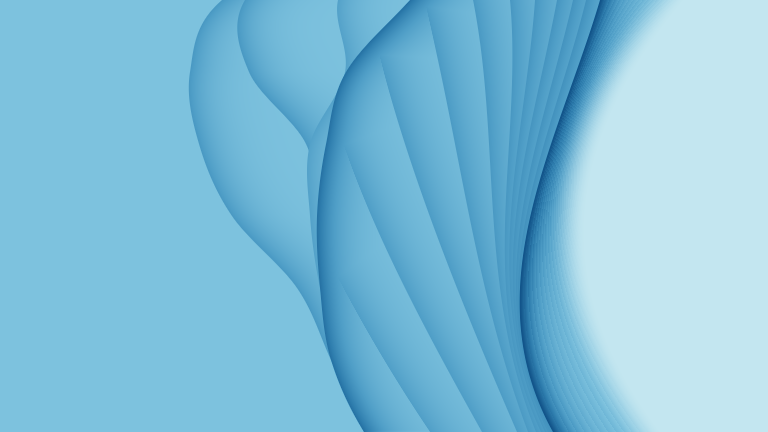
Write a WebGL 2 fragment shader that draws this background.

```glsl
#version 300 es
precision highp float;

uniform vec2 u_resolution;
out vec4 fragColor;

// Palette, from open surface to deepest shadow, plus the glow
const vec3 SKY  = vec3(0.49, 0.76, 0.87);
const vec3 MID  = vec3(0.31, 0.62, 0.78);
const vec3 DEEP = vec3(0.18, 0.49, 0.68);
const vec3 NAVY = vec3(0.07, 0.33, 0.54);
const vec3 PALE = vec3(0.765, 0.902, 0.94);

// The canvas is HEIGHT design units tall; all lengths use these units
const float HEIGHT = 432.0;
const float SLOPE_STEP = 0.004;
const float PETAL_SHADE = 0.46;
const float PETAL_FADE = 24.0;
const float BODY_SHADE = 0.80;
const float BODY_FADE = 26.0;
const float FOLD_SHADE = 0.40;
const float FOLD_FADE = 30.0;
const float RIM_FADE = 21.0;
const float RIM_STRIPES = 8.0;
const float STRIPE_SHADE = 0.10;
const float GLOW_WIDTH = 38.0;

// Outline x positions at nine equal steps, one step beyond each end
const float BACK[9]  = float[](357., 222., 190., 199., 232., 297., 331., 364., 400.);
const float INNER[9] = float[](335., 245., 249., 306., 318., 330., 345., 370., 400.);
const float SMALL[9] = float[](375., 338., 345., 310., 310., 320., 340., 370., 400.);
const float BODY[9]  = float[](478., 410., 346., 326., 317., 320., 331., 364., 420.);

// Fold x positions at the top, one third, two thirds and bottom
const int FOLD_COUNT = 10;
const vec4 FOLDS[FOLD_COUNT] = vec4[](
  vec4(200., 270., 343., 430.), vec4(308., 343., 405., 482.),
  vec4(366., 405., 457., 517.), vec4(424., 455., 485., 528.),
  vec4(473., 489., 500., 536.), vec4(510., 509., 506., 541.),
  vec4(535., 518., 510., 545.), vec4(557., 527., 513., 548.),
  vec4(573., 536., 516., 550.), vec4(586., 544., 518., 552.));
const vec4 RIM  = vec4(600., 551., 520., 553.);
const vec4 GLOW = vec4(638., 561., 553., 616.);

// Catmull-Rom curve through an outline
float outlineX(float knots[9], float t) {
  float s = clamp(t, 0.0, 1.0) * 6.0;
  int i = min(int(s), 5);
  float f = s - float(i);
  float a = knots[i], b = knots[i + 1], c = knots[i + 2], d = knots[i + 3];
  return b + 0.5 * f * (c - a + f * (2.0*a - 5.0*b + 4.0*c - d
         + f * (3.0 * (b - c) + d - a)));
}

// Cubic through four evenly spaced positions
float foldX(vec4 k, float t) {
  float s = t * 3.0, a = s - 1.0, b = s - 2.0, c = s - 3.0;
  return dot(k, vec4(-a*b*c / 6.0, s*b*c / 2.0, -s*a*c / 2.0, s*a*b / 6.0));
}

// Horizontal offset corrected by the slope of the curve
float across(float x, float here, float next) {
  float slope = (next - here) / (SLOPE_STEP * HEIGHT);
  return (x - here) * inversesqrt(1.0 + slope * slope);
}

float outlineDist(float knots[9], float x, float t) {
  return across(x, outlineX(knots, t), outlineX(knots, t + SLOPE_STEP));
}

float foldDist(vec4 k, float x, float t) {
  return across(x, foldX(k, t), foldX(k, t + SLOPE_STEP));
}

float cover(float d, float unit) {
  return clamp(d / unit + 0.5, 0.0, 1.0);
}

float falloff(float d, float width) {
  float q = max(d, 0.0) / width;
  return exp(-q);
}

vec3 tone(float shade) {
  vec3 c = mix(SKY, MID, clamp(shade / 0.4, 0.0, 1.0));
  c = mix(c, DEEP, clamp((shade - 0.4) / 0.3, 0.0, 1.0));
  return mix(c, NAVY, clamp((shade - 0.7) / 0.3, 0.0, 1.0));
}

void main() {
  float unit = HEIGHT / u_resolution.y;
  float x = gl_FragCoord.x * unit;
  float t = 1.0 - gl_FragCoord.y / u_resolution.y;

  // Petals behind the body
  float shade = 0.0;
  float d = outlineDist(BACK, x, t);
  shade = mix(shade, PETAL_SHADE * falloff(d, PETAL_FADE), cover(d, unit));
  d = outlineDist(INNER, x, t);
  shade = mix(shade, PETAL_SHADE * falloff(d, PETAL_FADE), cover(d, unit));
  d = outlineDist(SMALL, x, t);
  shade = mix(shade, 0.8 * PETAL_SHADE * falloff(d, PETAL_FADE), cover(d, unit));

  // Body with its fan of overlapping folds
  float body = outlineDist(BODY, x, t);
  float fan = 0.0;
  for (int i = 0; i < FOLD_COUNT; i++) {
    float k = float(i) / float(FOLD_COUNT - 1);
    d = foldDist(FOLDS[i], x, t);
    float fold = (FOLD_SHADE + 0.12 * k) * falloff(d, FOLD_FADE);
    fan = mix(fan, fold, cover(d, unit));
  }
  fan = max(fan, BODY_SHADE * falloff(body, BODY_FADE));
  shade = mix(shade, fan, cover(body, unit));

  // Dark rim with fine stripes that spread toward the glow
  float rim = foldDist(RIM, x, t);
  float gap = max(foldX(GLOW, t) - foldX(RIM, t), 1.0);
  float band = (x - foldX(RIM, t)) / gap;
  float stripe = STRIPE_SHADE * (0.5 - fract(band * RIM_STRIPES));
  float rimShade = 1.05 * falloff(rim, RIM_FADE) + stripe * smoothstep(0.0, 0.3, band);
  shade = mix(shade, rimShade, cover(rim, unit));

  // Soft pale disc
  float glow = smoothstep(0.0, GLOW_WIDTH, foldDist(GLOW, x, t));
  fragColor = vec4(mix(tone(shade), PALE, glow), 1.0);
}
```
